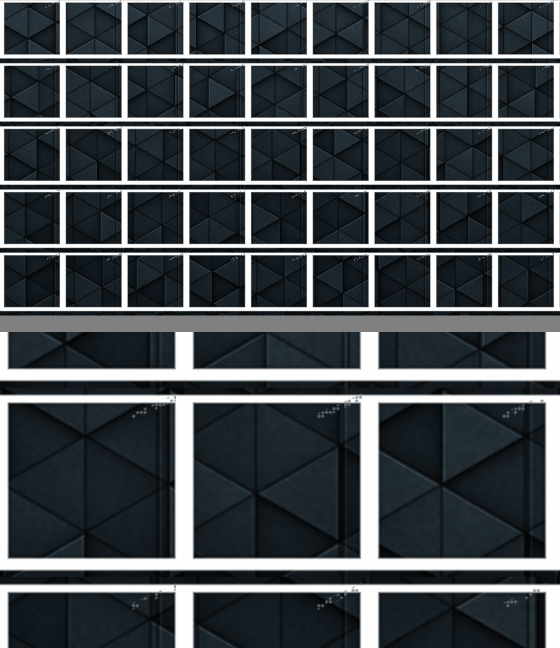
Top: the whole. Bottom: its middle third, enlarged.
Write a Shadertoy shader that draws this pattern.

```glsl
// Lengths are fractions of the canvas height
#define PITCH vec2(0.1954, 0.1999)
#define ORIGIN vec2(0.0035, 0.008)
#define PANEL_CENTER vec2(0.0977, 0.1021)
#define PANEL_HALF vec2(0.0880, 0.0819)
#define STRIP_HALF 0.0075
#define TRIANGLE_HEIGHT 0.088
#define SEAM_X 0.167
#define SHADOW_REACH 0.011
#define DARK vec3(0.045, 0.070, 0.088)
#define LIGHT vec3(0.205, 0.260, 0.300)
#define FRAME vec3(0.995)

float hash(vec3 q) {
    q = fract(q * 0.1031);
    q += dot(q, q.zyx + 31.32);
    return fract((q.x + q.y) * q.z);
}

float noise(vec2 p) {
    vec2 i = floor(p), f = fract(p);
    f = f * f * (3.0 - 2.0 * f);
    float low = mix(hash(vec3(i, 1.0)), hash(vec3(i + vec2(1, 0), 1.0)), f.x);
    float high = mix(hash(vec3(i + vec2(0, 1), 1.0)), hash(vec3(i + 1.0, 1.0)), f.x);
    return mix(low, high, f.y);
}

float boxDistance(vec2 p, vec2 halfSize) {
    vec2 d = abs(p) - halfSize;
    return length(max(d, 0.0)) + min(max(d.x, d.y), 0.0);
}

float tileHeight(vec3 id, vec2 panel) {
    return hash(id + vec3(7.0 * panel, 5.0 * panel.x + 3.0 * panel.y) + 40.0);
}

// Raised triangular tiles, lit from above
vec3 tiles(vec2 p, vec2 panel, float brightness, float soft) {
    vec2 normals[3] = vec2[3](vec2(1, 0), vec2(0.5, 0.866), vec2(-0.5, 0.866));
    vec2 lattice = p / TRIANGLE_HEIGHT;
    vec3 d = vec3(lattice.x, dot(lattice, normals[1]), 0.0);
    d.z = d.y - d.x;
    vec3 id = floor(d), f = d - id;

    // Each triangle has one bounding edge in every line family
    float facing = abs(id.y - id.x - id.z) < 0.5 ? 1.0 : -1.0;
    vec3 side = facing * vec3(-1, 1, -1);
    float height = tileHeight(id, panel);
    float tilt = tileHeight(id + 11.0, panel) - 0.35;
    float tone = brightness + 0.26 * (height - 0.5) + 0.35 * tilt * (f.y - 0.5);
    float shade = 1.0, glint = 0.0;

    for (int k = 0; k < 3; k++) {
        float edge = (side[k] > 0.0 ? 1.0 - f[k] : f[k]) * TRIANGLE_HEIGHT;
        vec3 neighbor = id;
        neighbor[k] += side[k];
        float rise = tileHeight(neighbor, panel) - height;
        float fromLight = dot(side[k] * normals[k], vec2(-0.3, 0.95));
        float shadow = smoothstep(0.0, 0.6, rise) * exp(-edge / SHADOW_REACH);
        shade *= 1.0 - (0.60 + 0.25 * fromLight) * shadow;
        shade *= mix(0.55, 1.0, smoothstep(0.0, 0.0015 + soft, edge));
        float rim = 1.0 - smoothstep(0.0, soft, abs(edge - 0.003));
        glint += rim * smoothstep(0.05, 0.6, -rise) * (0.3 + 0.25 * fromLight);
    }
    return mix(DARK, LIGHT, max(tone + glint, -0.1)) * shade;
}

// Small flecks along a slanted band at the upper right of a panel
float flecks(vec2 local, vec2 panel, float soft) {
    vec2 q = local / 0.004;
    float dotMask = 1.0 - smoothstep(0.2, 0.2 + soft / 0.004, length(fract(q) - 0.5));
    float band = 1.0 - smoothstep(0.002, 0.005, abs(local.y - 0.169 - 0.45 * (local.x - 0.14)));
    float extent = step(0.14, local.x) * step(local.x, 0.187);
    return dotMask * band * extent * step(0.5, hash(vec3(floor(q), panel.x + 9.0 * panel.y)));
}

void mainImage(out vec4 fragColor, in vec2 fragCoord) {
    vec2 uv = fragCoord / iResolution.y;
    float soft = max(0.9 / iResolution.y, 0.0018);
    vec2 panel = floor((uv - ORIGIN) / PITCH);
    vec2 local = uv - ORIGIN - panel * PITCH;

    // Every panel shows a differently shifted part of the tiling
    vec2 shift = vec2(hash(vec3(panel, 21.0)), hash(vec3(panel, 35.0))) - 0.5;
    vec2 p = local - PANEL_CENTER - shift * vec2(0.06, 0.10);
    float brightness = 0.20 + 0.42 * pow(clamp(uv.y, 0.0, 1.0), 1.5);
    brightness += 0.10 * (1.0 - length(local - PANEL_CENTER) / 0.08);
    vec3 color = tiles(p, panel, brightness, soft);
    color *= 0.92 + 0.16 * noise(uv * 190.0);

    // Vertical seam near the right edge
    float seam = local.x - SEAM_X;
    color *= 1.0 - 0.45 * (1.0 - smoothstep(0.0, 0.001 + soft, abs(seam)));
    color += 0.05 * (1.0 - smoothstep(0.0, soft, abs(seam - 0.004)));

    // White frame around the panels, split by continuous dark strips
    float opening = boxDistance(local - PANEL_CENTER, PANEL_HALF);
    float strip = min(local.y, PITCH.y - local.y) - STRIP_HALF;
    color *= mix(0.7, 1.0, smoothstep(0.0, 0.005, -opening));
    float frame = smoothstep(-soft, soft, min(opening, strip));
    color = mix(color, FRAME, frame);
    color = mix(color, vec3(0.45, 0.48, 0.50), 0.7 * flecks(local, panel, soft));

    fragColor = vec4(color, 1.0);
}
```
